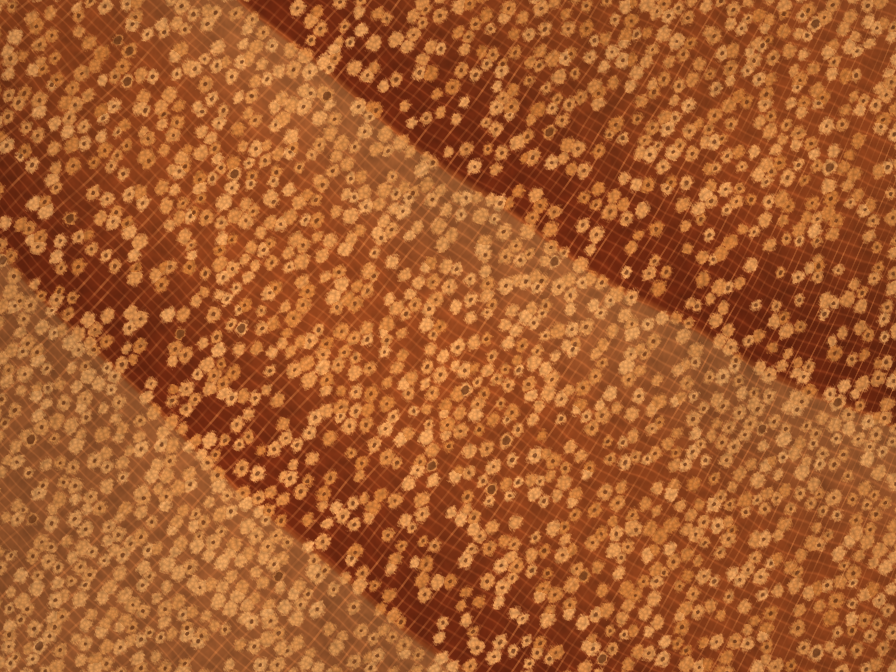
This texture is drawn by a Shadertoy shader. Its source:

```glsl
// Polished end grain of reddish wood: pale ragged pores, fine rays and curved growth rings.

vec2 hash2(vec2 p) {
    vec3 q = fract(p.xyx * vec3(0.1031, 0.1030, 0.0973));
    q += dot(q, q.yzx + 33.33);
    return fract((q.xx + q.yz) * q.zy);
}

// Layered sines, roughly -1 to 1
float waves(vec2 p) {
    float sum = 0.0, amp = 0.5;
    for (int i = 0; i < 4; i++) {
        sum += amp * sin(p.x + 1.7 * sin(p.y * 0.8)) * cos(p.y + float(i));
        p = mat2(1.3, 1.1, -1.1, 1.3) * p + 2.3;
        amp *= 0.65;
    }
    return sum;
}

// Distance to the nearest point of a jittered grid
float cellular(vec2 p) {
    vec2 cell = floor(p);
    float nearest = 2.0;
    for (int k = 0; k < 9; k++) {
        vec2 c = cell + vec2(k % 3 - 1, k / 3 - 1);
        nearest = min(nearest, length(c + hash2(c) - p));
    }
    return nearest;
}

// Growth coordinate: a ring starts at 0 and at each multiple of 0.73
float growth(vec2 p) {
    return p.y + 1.08 * p.x - 0.25 * p.x * p.x - 0.627 + 0.004 * sin(p.x * 23.0);
}

// x: dark early wood, y: pale late wood
vec2 ringTone(vec2 p) {
    float g = growth(p), age = fract(g / 0.73);
    float early = smoothstep(0.0, 0.012, age) * (1.0 - smoothstep(0.05, 0.5, age));
    float late = smoothstep(0.62, 0.97, age) * (1.0 - smoothstep(0.988, 1.0, age));
    float corner = 1.0 - smoothstep(-0.01, 0.0, g);
    late *= 1.0 - 0.6 * smoothstep(0.75, 0.9, g);
    return vec2(early * (1.0 - corner), max(late, corner * 0.9));
}

// x: pore cover, y: dark vessel opening, z: tint of the nearest pore
vec3 pores(vec2 p) {
    const float density = 43.0;
    mat2 turn = mat2(0.57, -0.82, 0.82, 0.57);
    vec2 q = turn * p * density;
    vec2 cell = floor(q);
    float ragged = 0.13 * waves(p * 330.0);
    float nearest = 2.0, opening = 0.0, tint = 0.5;
    for (int k = 0; k < 9; k++) {
        vec2 c = cell + vec2(k % 3 - 1, k / 3 - 1);
        vec2 rnd = hash2(c + 71.0), kind = hash2(c + 219.0);
        vec2 centre = c + 0.5 + 0.75 * (rnd - 0.5);
        vec2 home = (centre * turn) / density;
        vec2 tone = ringTone(home);
        float chance = 0.82 - 0.26 * tone.x + 0.06 * tone.y + 0.16 * waves(home * 9.0);
        if (kind.x > chance) continue;
        vec2 d = (q - centre) * vec2(0.82, 1.05);
        float edge = length(d) - mix(0.31, 0.48, kind.y) + ragged;
        if (edge < nearest) { nearest = edge; tint = rnd.x; }
        float hole = 0.05 + 0.07 * rnd.y + 0.12 * step(0.985, rnd.y);
        float open = 1.0 - smoothstep(hole - 0.05, hole + 0.07, length(d) + 0.4 * ragged);
        opening = max(opening, open * step(0.45, rnd.y));
    }
    return vec3(1.0 - smoothstep(-0.13, 0.12, nearest), opening, tint);
}

void mainImage(out vec4 fragColor, in vec2 fragCoord) {
    vec2 p = fragCoord / iResolution.y;
    vec2 tone = ringTone(p);
    float broad = waves(p * 6.0 + 1.0);
    float grain = cellular(p * 170.0) - 0.45;

    // Ground between the pores
    vec3 wood = mix(vec3(0.53, 0.245, 0.105), vec3(0.40, 0.145, 0.06), tone.x);
    wood = mix(wood, vec3(0.56, 0.335, 0.18), 0.85 * tone.y);
    wood *= 1.0 + 0.10 * broad + 0.12 * waves(p * 90.0);

    // Rays run at right angles to the rings
    float across = p.y + 2.0 * log(1.08 - 0.5 * p.x) + 0.002 * sin(growth(p) * 31.0);
    float lane = across * 40.0;
    vec2 rayRnd = hash2(vec2(floor(lane), 7.0));
    float offset = abs(fract(lane) - 0.3 - 0.4 * rayRnd.x);
    float ray = 1.0 - smoothstep(0.03, 0.17, offset);
    ray *= (0.3 + 0.7 * rayRnd.y) * (0.75 + 0.35 * sin(growth(p) * 70.0 + 40.0 * rayRnd.x));
    wood = mix(wood, vec3(0.80, 0.47, 0.24), 0.5 * ray);

    // Faint polishing scratches along the rings
    float scratch = pow(0.5 + 0.5 * sin(growth(p) * 330.0 + 3.0 * waves(p * 14.0)), 8.0);
    wood += vec3(0.09, 0.055, 0.03) * scratch;

    // Pale tissue around each pore, with its dark opening
    vec3 pore = pores(p);
    vec3 tissue = mix(vec3(0.76, 0.45, 0.20), vec3(0.88, 0.60, 0.34), pore.z);
    tissue = mix(tissue, vec3(0.79, 0.56, 0.33), 0.45 * tone.y);
    tissue *= 1.0 - 0.30 * grain + 0.07 * broad;
    vec3 color = mix(wood, tissue, 0.93 * pore.x);
    color = mix(color, vec3(0.30, 0.13, 0.05), 0.65 * pore.y);
    color += 0.04 * ray * pore.x;

    // Lamp falloff towards the corners
    vec2 fromCentre = p - vec2(0.67, 0.48);
    color *= 1.06 - 0.22 * dot(fromCentre, fromCentre);
    fragColor = vec4(clamp(color, 0.0, 1.0), 1.0);
}
```
